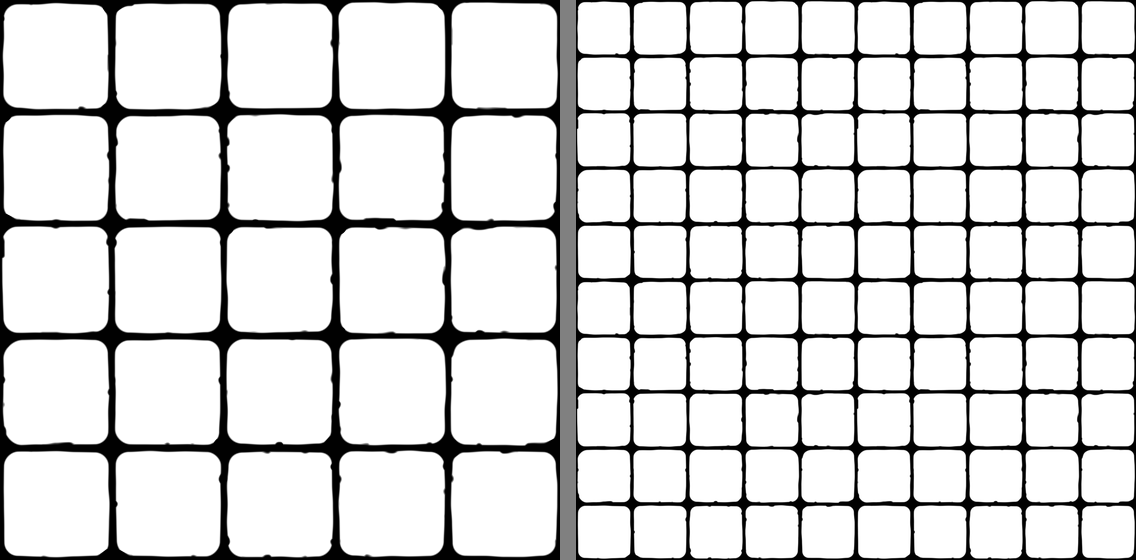
Left, the tile; right, the same tile 2 across and 2 down.
Write a three.js fragment shader that draws this pattern.

```glsl
// Five by five grid of white rounded tiles with hand-cut, wobbly edges on black grout.
varying vec2 vUv;

const float TILES = 5.0;
const float HALF_SIZE = 0.471;   // tile half width, in cells
const float SOFTNESS = 0.009;    // half width of the edge blend, in cells
const vec3 GROUT = vec3(0.005);
const vec3 TILE = vec3(1.0);

float hash(vec2 p) {
  return fract(sin(dot(p, vec2(127.1, 311.7))) * 43758.5453);
}

float valueNoise(vec2 p) {
  vec2 i = floor(p);
  vec2 f = fract(p);
  vec2 u = f * f * (3.0 - 2.0 * f);
  float low = mix(hash(i), hash(i + vec2(1.0, 0.0)), u.x);
  float high = mix(hash(i + vec2(0.0, 1.0)), hash(i + vec2(1.0, 1.0)), u.x);
  return mix(low, high, u.y);
}

// Rounded square whose sides bow out slightly toward their middles.
float bowedSquare(vec2 p, float halfSize, float radius) {
  vec2 q = abs(p) - halfSize + 0.04 * p.yx * p.yx + radius;
  return length(max(q, 0.0)) + min(max(q.x, q.y), 0.0) - radius;
}

// Each corner gets its own radius; a few are cut much rounder.
float cornerRadius(vec2 p, vec2 id) {
  float pick = hash(id * 3.0 + step(0.0, p) + 41.0);
  return 0.105 + 0.025 * pick + 0.04 * smoothstep(0.88, 1.0, pick);
}

// Gentle waviness plus rare small dents that bite into the edge.
float edgeWear(vec2 p, vec2 id) {
  vec2 seed = id * 23.0 + 50.0;
  float wave = valueNoise(p * 6.0 + seed) - 0.5;
  float dent = smoothstep(0.72, 1.0, valueNoise(p * 9.0 + seed.yx + 200.0));
  return 0.013 * wave + 0.02 * dent;
}

// Signed distance to one tile, with small changes of size and place.
float tileDistance(vec2 p, vec2 id) {
  vec2 shift = vec2(hash(id + 7.0), hash(id + 13.0)) - 0.5;
  float halfSize = HALF_SIZE + 0.008 * (hash(id + 29.0) - 0.5);
  vec2 local = p - 0.006 * shift;
  return bowedSquare(local, halfSize, cornerRadius(local, id)) + edgeWear(local, id);
}

void main() {
  vec2 grid = vUv * TILES;
  vec2 id = mod(floor(grid), TILES);
  float d = tileDistance(fract(grid) - 0.5, id);
  float coverage = 1.0 - smoothstep(-SOFTNESS, SOFTNESS, d);
  gl_FragColor = vec4(mix(GROUT, TILE, coverage), 1.0);
}
```
